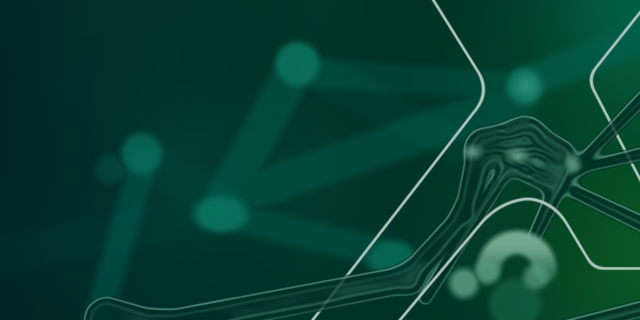
Write a WebGL 1 fragment shader that draws this background.

```glsl
precision highp float;
// Teal to green backdrop with a soft, out-of-focus lattice of rods and nodes.
// In front lie thin rounded outlines and a glassy branching tube, built from
// smoothly joined tapered capsules and shaded by depth below their surface.

uniform vec2 u_resolution;

#define ROD_BLUR .02
#define ROD_STRENGTH .46
#define NODE_BLUR .018
#define LINE_HALF_WIDTH .0042
#define GLASS_BLEND .035
#define GLASS_OPACITY .82
#define ROD_COLOR vec3(0, .38, .32)
#define NODE_COLOR vec3(.04, .45, .37)
#define LINE_COLOR vec3(.69, .78, .75)
#define GLASS_DARK vec3(0, .18, .14)
#define GLASS_LIGHT vec3(.40, .65, .57)

float hash(vec2 p) {
  return fract(sin(dot(p, vec2(127.1, 311.7))) * 43758.5);
}

float noise(vec2 p) {
  vec2 i = floor(p), f = fract(p);
  f = f * f * (3.0 - 2.0 * f);
  return mix(mix(hash(i), hash(i + vec2(1, 0)), f.x),
             mix(hash(i + vec2(0, 1)), hash(i + vec2(1, 1)), f.x), f.y);
}

float smin(float a, float b, float k) {
  float h = max(k - abs(a - b), 0.0) / k;
  return min(a, b) - h * h * k * .25;
}

float smax(float a, float b, float k) { return -smin(-a, -b, k); }

// Signed distance to the line s.xy-s.zw, positive on its left side.
float side(vec2 p, vec4 s) {
  vec2 d = normalize(s.zw - s.xy);
  return dot(p - s.xy, vec2(-d.y, d.x));
}

// Capsule from s.xy to s.zw whose radius runs from ra to rb.
float tube(vec2 p, vec4 s, float ra, float rb) {
  vec2 d = s.zw - s.xy;
  float t = clamp(dot(p - s.xy, d) / dot(d, d), 0.0, 1.0);
  return length(p - s.xy - d * t) - mix(ra, rb, t);
}

float rod(vec2 p, vec4 s, float r) {
  return ROD_STRENGTH * smoothstep(ROD_BLUR, -ROD_BLUR, tube(p, s, r, r));
}

// Soft ellipse with its centre in e.xy and radii in e.zw.
float node(vec2 p, vec4 e) {
  float d = (length((p - e.xy) / e.zw) - 1.0) * min(e.z, e.w);
  return smoothstep(NODE_BLUR, -NODE_BLUR, d);
}

float stroke(float d, float px) {
  return smoothstep(px, -px, abs(d) - LINE_HALF_WIDTH);
}

float glow(vec2 p, vec2 c, float r) {
  vec2 q = (p - c) / r;
  return exp(-dot(q, q));
}

vec3 backdrop(vec2 p) {
  vec3 c = mix(vec3(0, .165, .165), vec3(0, .20, .15), smoothstep(0.0, 1.0, p.x));
  c = mix(c, vec3(.01, .275, .165), smoothstep(1.2, 2.05, p.x));
  c += vec3(0, .10, .10) * glow(p, vec2(2, 1), .28);
  c += vec3(.03, .06, -.03) * glow(p, vec2(2, .2), .32);
  c += vec3(0, .03, .03) * glow(p, vec2(.65, .45), .35);
  return c + .02 * (noise(p * 4.0) - .5);
}

vec3 lattice(vec3 c, vec2 p) {
  float r = rod(p, vec4(.93, .80, .69, .36), .058);
  r = max(r, .9 * rod(p, vec4(.70, .37, 1.62, .69), .058));
  r = max(r, .7 * rod(p, vec4(.99, .77, 1.62, .73), .045));
  r = max(r, 1.2 * rod(p, vec4(1.64, .74, 2.05, .90), .05));
  r = max(r, .9 * rod(p, vec4(.70, .33, 1.24, .20), .045));
  r = max(r, rod(p, vec4(.45, .50, .29, -.05), .042));
  r += .3 * rod(p, vec4(1, .77, 1.42, .55), .055);
  r += .3 * rod(p, vec4(.44, .52, .69, .36), .06);
  r += .15 * rod(p, vec4(-.1, .18, .69, .34), .06);
  c = mix(c, ROD_COLOR, r);
  float n = .85 * node(p, vec4(.93, .80, .068, .068));
  n = max(n, .65 * node(p, vec4(.443, .52, .063, .063)));
  n = max(n, .28 * node(p, vec4(.344, .47, .045, .045)));
  n = max(n, .9 * node(p, vec4(.69, .33, .083, .055)));
  n = max(n, .8 * node(p, vec4(1.64, .73, .055, .055)));
  n = max(n, .7 * node(p, vec4(1.225, .19, .075, .055)));
  return mix(c, NODE_COLOR, n) + .12 * glow(p, vec2(1.645, .73), .04);
}

float branches(vec2 p) {
  float k = GLASS_BLEND;
  float d = tube(p, vec4(.335, 0, .50, -.02), .076, .05);
  d = smin(d, tube(p, vec4(.50, -.02, 1.276, .128), .05, .047), k);
  d = smin(d, tube(p, vec4(1.276, .128, 1.455, .33), .045, .04), k);
  d = smin(d, tube(p, vec4(1.455, .33, 1.505, .53), .04, .05), k);
  d = smin(d, tube(p, vec4(1.58, .47, 1.33, .07), .03, .025), .01);
  d = smin(d, tube(p, vec4(1.52, .54, 1.64, .565), .065, .068), k);
  d = smin(d, tube(p, vec4(1.64, .565, 1.745, .51), .068, .06), k);
  d = smin(d, tube(p, vec4(1.58, .50, 1.72, .44), .04, .05), k);
  d = smin(d, tube(p, vec4(1.77, .47, 1.67, .26), .035, .025), k);
  d = smin(d, tube(p, vec4(1.80, .48, 2.05, .735), .02, .027), k);
  d = smin(d, tube(p, vec4(1.79, .47, 2.05, .53), .02, .025), k);
  d = smin(d, tube(p, vec4(1.80, .40, 2.05, .28), .025, .03), k);
  return smin(d, tube(p, vec4(1.66, -.05, 2.05, .045), .025, .03), k);
}

vec3 glass(vec3 c, vec2 p, float px) {
  float d = branches(p), flow = noise(p * vec2(9, 14));
  float lit = clamp(.5 + 140.0 * (branches(p + vec2(-.002, .003)) - d), 0.0, 1.0);
  float rim = smoothstep(.006, 0.0, abs(d + .006));
  float streak = smoothstep(.009, 0.0, abs(d + .024 + .006 * flow));
  float core = smoothstep(.02, .05, -d) * smoothstep(.2, .75, flow);
  float ripple = .5 + .5 * sin(d * 300.0 + 9.0 * noise(p * 22.0));
  float light = rim * (.25 + .3 * flow + .4 * lit) + streak * mix(.4, .2, lit);
  light += .28 * core + .4 * ripple * glow(p, vec2(1.63, .53), .11);
  vec3 body = mix(GLASS_DARK, GLASS_LIGHT, min(light, 1.0));
  float sparkle = node(p, vec4(1.475, .525, .025, .018));
  sparkle = max(sparkle, node(p, vec4(1.615, .515, .028, .018)));
  sparkle = max(sparkle, node(p, vec4(1.79, .49, .018, .025)));
  body = mix(body, vec3(.50, .72, .63), .8 * sparkle);
  return mix(c, body, GLASS_OPACITY * smoothstep(px, -px, d));
}

// Pale curved bead with round beads below it.
vec3 beads(vec3 c, vec2 p) {
  vec2 q = p - vec2(1.615, .155);
  float arc = q.y > 0.0 ? abs(length(q) - .087) : length(vec2(abs(q.x) - .087, q.y));
  c = mix(c, vec3(.08, .39, .28), .7 * node(p, vec4(1.61, .05, .08, .08)));
  vec3 pale = mix(vec3(.14, .43, .33), vec3(.50, .70, .60), smoothstep(-.04, .09, q.y));
  c = mix(c, pale, .9 * smoothstep(.014, -.014, arc - .037));
  float balls = node(p, vec4(1.45, .115, .045, .045));
  balls = max(balls, .8 * node(p, vec4(1.52, .15, .038, .038)));
  balls = max(balls, .8 * node(p, vec4(1.675, .135, .038, .038)));
  return mix(c, vec3(.36, .62, .51), .85 * balls);
}

void main() {
  vec2 p = gl_FragCoord.xy / u_resolution.y;
  float px = 1.0 / u_resolution.y;
  vec3 c = lattice(backdrop(p), p);

  // Two bent outlines behind the glass.
  float bendA = smax(side(p, vec4(1.354, 1, 1.497, .771)),
                     -side(p, vec4(.977, 0, 1.49, .661)), .07);
  float bendB = smax(side(p, vec4(1.859, .784, 2, .961)),
                     side(p, vec4(2, .44, 1.865, .70)), .04);
  c = mix(c, LINE_COLOR, max(stroke(bendA, px), stroke(bendB, px)));
  c = beads(glass(c, p, px), p);

  // Stepped outline in front: a rise, a flat top, then a drop to a shelf.
  float rise = side(p, vec4(1.25, 0, 1.51, .31));
  float drop = side(p, vec4(1.745, .344, 1.844, .18));
  float hump = smax(smax(rise, p.y - .38, .08), smin(drop, p.y - .161, .03), .08);
  gl_FragColor = vec4(mix(c, LINE_COLOR, stroke(hump, px)), 1);
}
```
